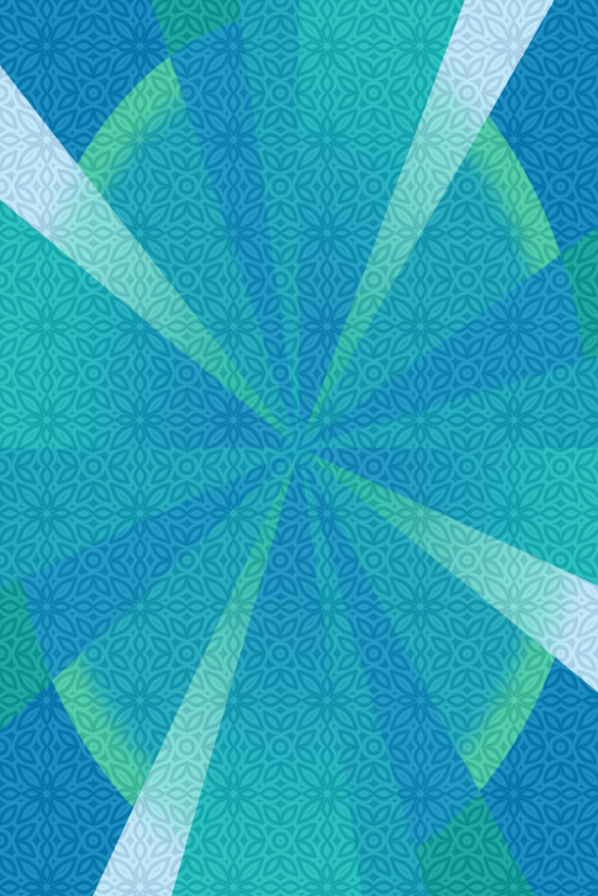
Write a WebGL 1 fragment shader that draws this background.

```glsl
precision highp float;
// Teal and blue sectors fan out from the centre, crossed by four pale rays
// and cut by an ellipse with a green rim. A mirrored tile of petals, drawn
// as contour bands around leaf distances, engraves the whole surface.

uniform vec2 u_resolution;

// Distance to a pointed leaf running from a to b
float leaf(vec2 p, vec2 a, vec2 b, float width) {
  vec2 axis = b - a;
  float t = clamp(dot(p - a, axis) / dot(axis, axis), 0.0, 1.0);
  return length(p - a - axis * t) - width * sin(3.14159 * t);
}

// Engraved tile with eightfold mirror symmetry, from -1 to 1
float ornament(vec2 q) {
  vec2 f = abs(fract(q + 0.5) - 0.5);
  f = vec2(max(f.x, f.y), min(f.x, f.y));
  float d = leaf(f, vec2(0.04), vec2(0.31), 0.065);
  d = min(d, leaf(f, vec2(0.06, 0.0), vec2(0.25, 0.0), 0.045));
  d = min(d, leaf(f, vec2(0.29, 0.0), vec2(0.5, 0.0), 0.055));
  d = min(d, leaf(f, vec2(0.33, 0.13), vec2(0.5, 0.33), 0.05));
  d = min(d, abs(length(f - 0.5) - 0.07));
  return -cos(d * 76.0);
}

// Smooth step of the given half width
float edge(float at, float halfWidth, float x) {
  return smoothstep(at - halfWidth, at + halfWidth, x);
}

// Colour of the sectors, with angles measured in the stretched canvas
vec3 sectors(vec2 uv, float pixel) {
  float r = length(uv);
  float degree = mod(degrees(atan(uv.y, uv.x)), 360.0);
  float soft = min(57.3 * pixel / max(r, 0.001), 4.0);
  float outside = edge(0.975, pixel, r);

  // Four repeats, the lower ones turned a little further
  float turn = 5.9 * step(190.0, degree) + 6.0 * step(264.0, degree);
  float local = mod(degree - turn + 15.0, 90.0) - 15.0;

  vec3 turquoise = mix(vec3(0.10, 0.55, 0.73), vec3(0.13, 0.71, 0.71),
                       smoothstep(0.2, 1.0, r));
  vec3 teal = mix(vec3(0.12, 0.64, 0.72), vec3(0.11, 0.62, 0.71), r);
  vec3 blue = mix(vec3(0.10, 0.56, 0.73), vec3(0.09, 0.61, 0.60), outside);
  vec3 rim = mix(vec3(0.12, 0.63, 0.71), vec3(0.28, 0.76, 0.63),
                 smoothstep(0.82, 0.92, r));
  rim = mix(rim, vec3(0.07, 0.51, 0.71), outside);
  vec3 ray = mix(vec3(0.16, 0.69, 0.64), vec3(0.50, 0.83, 0.82),
                 smoothstep(0.15, 0.95, r));
  ray = mix(ray, vec3(0.71, 0.86, 0.94), smoothstep(0.86, 1.03, r));

  vec3 color = mix(turquoise, teal, edge(0.0, soft, local));
  color = mix(color, blue, edge(11.5, soft, local));
  color = mix(color, rim, edge(26.3, soft, local));
  color = mix(color, ray, edge(49.5, soft, local));
  color = mix(color, turquoise, edge(61.0, soft, local));

  // Soft meeting point
  return mix(vec3(0.11, 0.62, 0.73), color, smoothstep(0.0, 0.09, r));
}

void main() {
  vec2 uv = 2.0 * gl_FragCoord.xy / u_resolution - 1.0;
  vec2 p = (gl_FragCoord.xy - 0.5 * u_resolution) / u_resolution.x;
  vec3 color = sectors(uv, 2.0 / u_resolution.x);

  // Engraving over the sectors
  float tone = ornament(p * 6.4 - 0.3);
  color += tone * vec3(0.055, 0.060, 0.045);
  gl_FragColor = vec4(clamp(color, 0.0, 1.0), 1.0);
}
```
